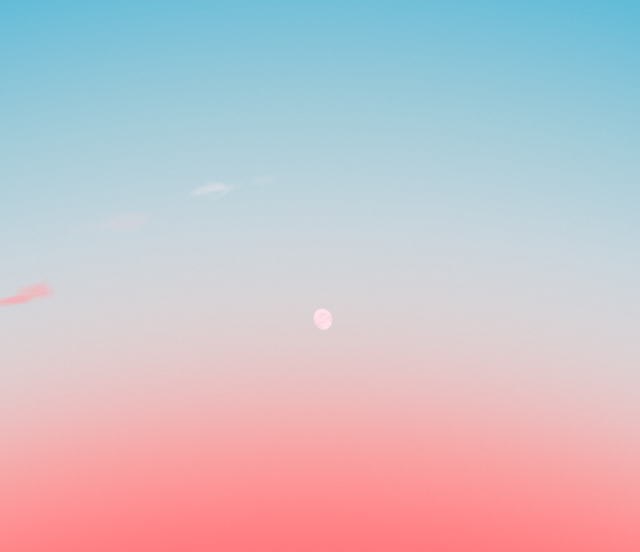
Give the GLSL for this texture, as a Shadertoy shader.

```glsl
float hash(vec2 p) {
    p = fract(p * vec2(123.34, 456.21));
    p += dot(p, p + 45.32);
    return fract(p.x * p.y);
}

float noise(vec2 p) {
    vec2 i = floor(p), f = fract(p);
    f = f * f * (3.0 - 2.0 * f);
    return mix(mix(hash(i), hash(i + vec2(1, 0)), f.x),
               mix(hash(i + vec2(0, 1)), hash(i + vec2(1, 1)), f.x), f.y);
}

float fbm(vec2 p) {
    float sum = 0.0, amp = 0.5;
    for (int i = 0; i < 5; i++) {
        sum += amp * noise(p);
        p = mat2(1.6, 1.2, -1.2, 1.6) * p + 7.3;
        amp *= 0.5;
    }
    return sum;
}

vec2 rotate(vec2 p, float a) {
    float c = cos(a), s = sin(a);
    return vec2(c * p.x + s * p.y, c * p.y - s * p.x);
}

// Quadratic spline through evenly spaced sky colours, horizon to zenith
vec3 skyColor(float h) {
    vec3 stops[12] = vec3[12](
        vec3(1.0, 0.47, 0.49), vec3(1.0, 0.56, 0.57), vec3(0.97, 0.655, 0.655),
        vec3(0.92, 0.755, 0.76), vec3(0.87, 0.815, 0.82), vec3(0.83, 0.835, 0.85),
        vec3(0.785, 0.835, 0.865), vec3(0.71, 0.82, 0.86), vec3(0.64, 0.80, 0.85),
        vec3(0.55, 0.775, 0.85), vec3(0.45, 0.75, 0.85), vec3(0.34, 0.73, 0.84));
    float s = clamp(h * 10.0, 0.0, 11.0) + 0.5;
    int i = int(s);
    float f = fract(s);
    vec3 a = stops[clamp(i - 1, 0, 11)];
    vec3 b = stops[min(i, 11)];
    vec3 c = stops[min(i + 1, 11)];
    return mix(mix(a, b, 0.5 + 0.5 * f), mix(b, c, 0.5 * f), f);
}

// Soft elliptical wisp with a ragged outline
float wisp(vec2 p, vec2 center, vec2 size, float tilt) {
    vec2 q = rotate(p - center, tilt) / size;
    float ragged = fbm(q * vec2(1.8, 1.3) + center * 31.0) - 0.48;
    return smoothstep(1.0, 0.0, length(q) + 1.3 * ragged);
}

void mainImage(out vec4 fragColor, in vec2 fragCoord) {
    vec2 p = fragCoord / iResolution.y;
    float px = 1.0 / iResolution.y;
    float side = fragCoord.x / iResolution.x - 0.48;

    // Sky bands sag toward the sides
    vec3 col = skyColor(p.y + 0.26 * side * side);

    // Pale high clouds
    col = mix(col, vec3(0.88, 0.88, 0.91), 0.75 * wisp(p, vec2(0.39, 0.656), vec2(0.055, 0.017), 0.25));
    col = mix(col, vec3(0.85, 0.87, 0.90), 0.35 * wisp(p, vec2(0.48, 0.674), vec2(0.035, 0.012), 0.2));
    col = mix(col, vec3(0.86, 0.83, 0.86), 0.45 * wisp(p, vec2(0.22, 0.597), vec2(0.10, 0.022), 0.15));

    // Pink cloud with a thin tail reaching the left edge
    float puff = wisp(p, vec2(0.077, 0.470), vec2(0.048, 0.026), 0.2);
    float tail = wisp(p, vec2(0.025, 0.454), vec2(0.085, 0.010), 0.12);
    col = mix(col, vec3(0.96, 0.71, 0.73), 0.8 * puff);
    col = mix(col, vec3(0.98, 0.66, 0.68), 0.8 * tail);

    // Gibbous moon: tilted disc with its shaded limb flattened
    vec2 m = rotate(p - vec2(0.5843, 0.4217), 0.35);
    float limb = m.x < 0.0 ? 0.0158 : 0.0174;
    float edge = (length(m / vec2(limb, 0.0192)) - 1.0) * 0.0172;
    float disc = smoothstep(0.9 * px, -0.9 * px, edge);
    float maria = smoothstep(0.4, 0.7, fbm(m * 130.0 + 4.0));
    vec3 moon = mix(vec3(1.0, 0.885, 0.92), vec3(0.97, 0.82, 0.865), 0.6 * maria);
    moon = mix(moon, vec3(0.95, 0.82, 0.85), 0.5 * smoothstep(-0.006, -0.017, m.x));
    col = mix(col, moon, disc);

    // Faint film grain
    col += (hash(floor(p * 442.0) + 0.5) - 0.5) * 0.008;
    fragColor = vec4(col, 1.0);
}
```
